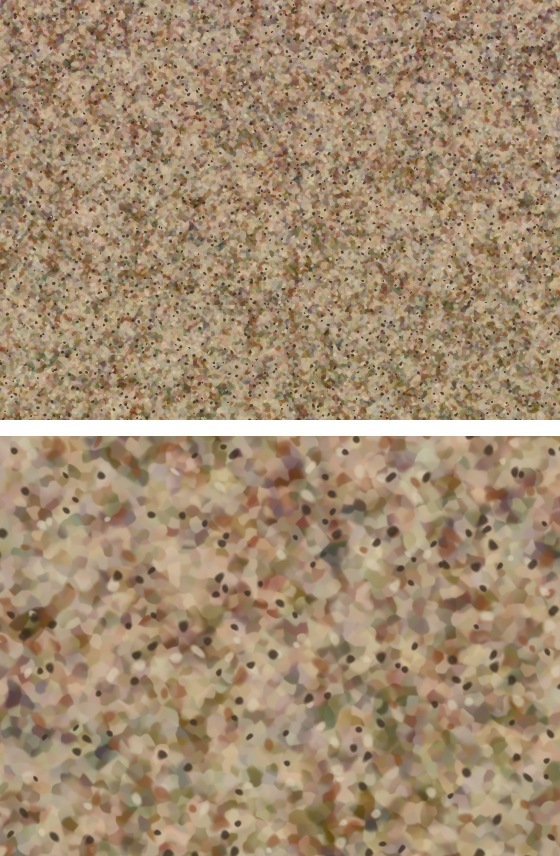
Top, the full canvas; bottom, a detail of the centre.
Write a Shadertoy shader that draws this texture.

```glsl
// Polished granite: soft cellular grains at three sizes set the tone,
// from dark brown to pale sand. Per-grain tints add rust, ochre and mauve,
// and small round flecks of dark mica and pale quartz lie on top.

const vec3 DARK_BROWN = vec3(0.36, 0.25, 0.15);
const vec3 PALE_SAND  = vec3(0.75, 0.67, 0.56);
const vec3 MICA       = vec3(0.23, 0.17, 0.12);
const vec3 QUARTZ     = vec3(0.84, 0.79, 0.69);
const vec3 RUST       = vec3(0.52, 0.29, 0.14);
const vec3 WARM_TINT  = vec3(0.06, -0.01, -0.06);
const vec3 MAUVE_TINT = vec3(0.02, -0.03, 0.04);

vec3 hash3(vec2 cell, float seed) {
    vec3 q = fract(vec3(cell.xyx + seed) * vec3(0.1031, 0.1030, 0.0973));
    q += dot(q, q.yxz + 33.33);
    return fract((q.xxy + q.yzz) * q.zyx);
}

// Layered sines bend the grid so that grains get ragged outlines.
vec2 warp(vec2 p, float amount) {
    vec2 bend = sin(p.yx * vec2(2.3, 2.7) + 1.7 * sin(p * 1.1));
    bend += 0.5 * sin(p.yx * 5.1 + p * 1.9);
    return p + amount * bend;
}

// Soft cellular noise: random values of nearby grains, blended at the rims.
vec3 grains(vec2 p, float seed, float sharpness) {
    vec2 base = floor(p);
    vec3 sum = vec3(0.0);
    float total = 0.0;
    for (int y = -1; y <= 1; y++) {
        for (int x = -1; x <= 1; x++) {
            vec2 cell = base + vec2(x, y);
            vec2 offset = cell + hash3(cell, seed).xy - p;
            float weight = exp(-sharpness * dot(offset, offset));
            sum += weight * hash3(cell, seed + 47.0);
            total += weight;
        }
    }
    return sum / max(total, 1e-9);
}

// Mask of scattered round flecks; share is the part of cells that hold one.
float flecks(vec2 p, float seed, float share, float radius) {
    vec2 base = floor(p);
    float mask = 0.0;
    for (int y = -1; y <= 1; y++) {
        for (int x = -1; x <= 1; x++) {
            vec2 cell = base + vec2(x, y);
            vec3 rnd = hash3(cell, seed);
            float size = radius * (0.6 + 0.7 * rnd.z);
            float dist = length(cell + rnd.xy - p);
            float present = step(hash3(cell, seed + 19.0).x, share);
            mask = max(mask, present * (1.0 - smoothstep(0.5 * size, 1.3 * size, dist)));
        }
    }
    return mask;
}

void mainImage(out vec4 fragColor, in vec2 fragCoord) {
    vec2 uv = fragCoord / iResolution.y;

    // Grain layers, from clumps down to single crystals
    vec3 clump  = grains(warp(uv * 24.0, 0.15), 3.0, 5.0) - 0.5;
    vec3 medium = grains(warp(uv * 64.0, 0.14), 11.0, 10.0) - 0.5;
    vec3 fine   = grains(warp(uv * 128.0, 0.10), 29.0, 9.0) - 0.5;

    // Tone, with the lightest grains held back
    float tone = 0.73 + 0.42 * clump.x + 0.68 * medium.x + 0.68 * fine.x;
    tone = min(tone, 0.85 + 0.5 * (tone - 0.85));
    vec3 color = mix(DARK_BROWN, PALE_SAND, tone);

    // Tints, strongest in the darker grains; mauve gathers toward the top
    float tintStrength = mix(1.7, 0.7, clamp(tone, 0.0, 1.0));
    color += WARM_TINT * tintStrength * (medium.y + 0.7 * fine.y + 0.5 * clump.y);
    color += MAUVE_TINT * tintStrength * (medium.z + fine.z + 0.5 * (uv.y - 0.5));

    // Mineral flecks
    color = mix(color, RUST, 0.6 * flecks(warp(uv * 60.0, 0.15), 53.0, 0.07, 0.32));
    color = mix(color, QUARTZ, 0.7 * flecks(warp(uv * 72.0, 0.12), 71.0, 0.07, 0.30));
    color = mix(color, MICA, 0.8 * flecks(warp(uv * 84.0, 0.10), 97.0, 0.14, 0.29));

    fragColor = vec4(clamp(color, 0.0, 1.0), 1.0);
}
```
